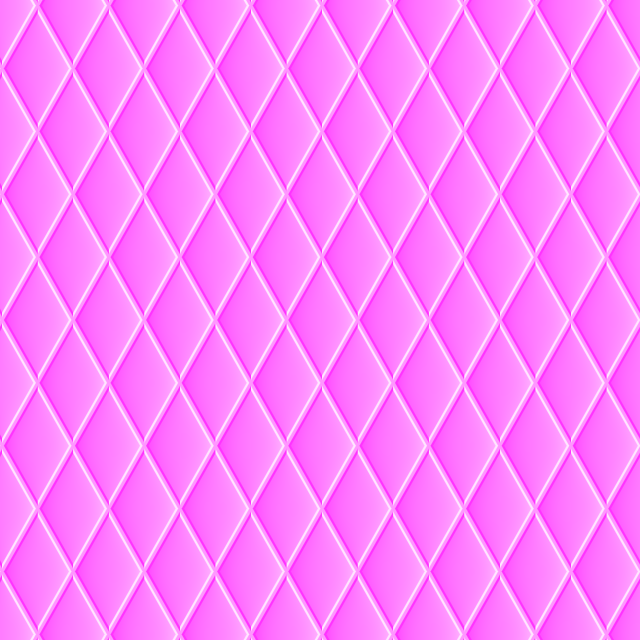
Reproduce this texture map procedurally as a Shadertoy shader.

```glsl
// Lattice coordinates: both diagonal line families lie on integers
vec2 diagonalCoords(vec2 p, vec2 origin, vec2 period) {
    vec2 q = (p - origin) / period;
    return vec2(q.x + q.y, q.x - q.y);
}

// Antialiased coverage of the side where dist is positive
float coverage(float dist, float blur) {
    return smoothstep(-blur, blur, dist);
}

// Soft pillow shading: lit towards the right edges, dark towards the left
float pillowTone(vec2 cell, float base, float strength, float falloff) {
    vec2 lit = exp((cell - 1.0) / falloff);
    vec2 shade = exp(-cell / falloff);
    return base + strength * (lit.x + lit.y - shade.x - shade.y);
}

// Bevelled diamond with a flat groove around it
float diamondTone(vec2 cell, float spacing, float grooveHalf, float rimWidth, float blur) {
    const float GROOVE_TONE = 0.59;
    const float RIM_LIGHT = 0.90;
    const float RIM_DARK = 0.20;

    float leftDist = min(cell.x, cell.y) * spacing;
    float rightDist = min(1.0 - cell.x, 1.0 - cell.y) * spacing;
    float edgeDist = min(leftDist, rightDist);

    float tone = pillowTone(cell, 0.49, 0.13, 0.22);
    float rimTone = mix(RIM_DARK, RIM_LIGHT, coverage(leftDist - rightDist, blur));
    tone = mix(rimTone, tone, coverage(edgeDist - grooveHalf - rimWidth, blur));
    return mix(GROOVE_TONE, tone, coverage(edgeDist - grooveHalf, blur));
}

void mainImage(out vec4 fragColor, in vec2 fragCoord) {
    const vec2 PERIOD = vec2(1.0 / 9.0, 0.1965);
    const vec2 ORIGIN = vec2(0.0033, 0.5);
    const float GROOVE_HALF = 0.0024;
    const float RIM_WIDTH = 0.0034;

    vec2 p = fragCoord / iResolution.xy;
    float blur = max(0.75 / iResolution.y, 0.0009);

    // Perpendicular distance between neighbouring parallel lines
    float spacing = 1.0 / length(1.0 / PERIOD);
    vec2 cell = fract(diagonalCoords(p, ORIGIN, PERIOD));

    float tone = diamondTone(cell, spacing, GROOVE_HALF, RIM_WIDTH, blur);
    fragColor = vec4(1.0, clamp(tone, 0.0, 1.0), 1.0, 1.0);
}
```
